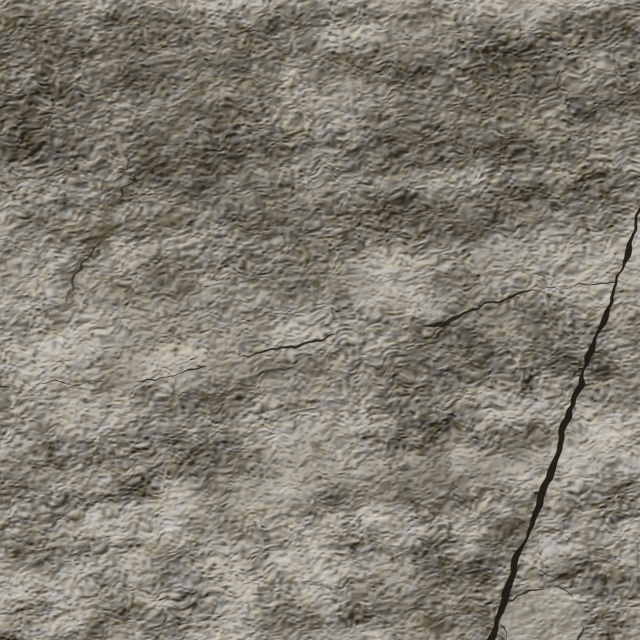
This texture is drawn by a Shadertoy shader. Its source:

```glsl
// Weathered grey stone: tilted pale and dark strata, brown stains and fine embossed grain,
// split by a steep dark crack, a thin broken side crack and an old brown seam.
// Value noise makes grain and stains, cellular noise the pits, layered sines the crack paths.

const vec3 WARM_TINT = vec3(0.020, 0.000, -0.040);
const vec3 CRACK_COLOR = vec3(0.11, 0.10, 0.075);
const vec3 STAIN_COLOR = vec3(0.31, 0.275, 0.20);
const vec3 CHIP_COLOR = vec3(0.67, 0.65, 0.60);

float hash(vec2 p) {
    vec3 q = fract(p.xyx * 0.1031);
    q += dot(q, q.yzx + 33.33);
    return fract((q.x + q.y) * q.z);
}

float valueNoise(vec2 p) {
    vec2 cell = floor(p), f = fract(p);
    f = f * f * (3.0 - 2.0 * f);
    float low = mix(hash(cell), hash(cell + vec2(1, 0)), f.x);
    float high = mix(hash(cell + vec2(0, 1)), hash(cell + vec2(1, 1)), f.x);
    return mix(low, high, f.y);
}

float fbm(vec2 p) {
    float sum = 0.0, weight = 0.533;
    for (int i = 0; i < 4; i++) {
        sum += weight * valueNoise(p);
        p = p * 2.03 + 17.3;
        weight *= 0.5;
    }
    return sum;
}

// Distance to the nearest scattered point
float cellular(vec2 p) {
    vec2 cell = floor(p);
    float nearest = 2.0;
    for (int y = -1; y <= 1; y++)
    for (int x = -1; x <= 1; x++) {
        vec2 c = cell + vec2(x, y);
        vec2 point = c + vec2(hash(c), hash(c + 71.7));
        nearest = min(nearest, length(p - point));
    }
    return nearest;
}

float bump(float x, float center, float width) {
    float d = (x - center) / width;
    return exp(-d * d);
}

float jagged(float t, float seed) {
    return 0.40 * sin(t * 23.0 + seed) + 0.30 * sin(t * 57.0 + seed * 2.0)
         + 0.20 * sin(t * 131.0 + seed * 3.0) + 0.9 * (valueNoise(vec2(t * 95.0, seed)) - 0.5);
}

float lineMask(float dist, float halfWidth, float blur) {
    return 1.0 - smoothstep(halfWidth - blur, halfWidth + blur, abs(dist));
}

float grain(vec2 p) {
    return 0.45 * valueNoise(p * vec2(75, 130)) + 0.55 * valueNoise(p * vec2(150, 280) + 9.0);
}

void mainImage(out vec4 fragColor, in vec2 fragCoord) {
    vec2 uv = fragCoord / iResolution.xy;
    float blur = max(0.0013, 0.8 / iResolution.y);

    // Coordinates along and across the tilted strata, slightly curled
    vec2 rock = mat2(0.98, -0.2, 0.2, 0.98) * uv;
    vec2 curl = vec2(valueNoise(rock * 45.0), valueNoise(rock * 45.0 + 17.0)) - 0.5;
    vec2 p = rock + 0.009 * curl;

    // Signed distances to the three cracks
    float steepDist = uv.x - (0.765 + 0.355 * uv.y + 0.005 * jagged(uv.y, 2.0));
    float sidePath = 0.40 + 0.155 * smoothstep(0.1, 0.95, uv.x) - 0.028 * bump(uv.x, 0.69, 0.07);
    float sideDist = uv.y - sidePath - 0.006 * jagged(uv.x, 5.0);
    float seamDist = uv.x - (0.08 + 0.63 * (uv.y - 0.51) + 0.016 * jagged(uv.y, 8.0));

    // Broad strata and blotches
    float wave = 0.05 * (fbm(rock * vec2(5, 8)) - 0.5);
    float strata = uv.y - 0.12 * uv.x + wave;
    float lower = 1.0 - smoothstep(0.3, 0.5, uv.y);
    float tone = 0.505 - 0.05 * smoothstep(0.5, 0.6, strata);
    tone += 0.12 * bump(uv.y - sidePath + wave, 0.035, 0.055);
    tone += 0.09 * bump(strata, 0.19, 0.05) - 0.04 * bump(strata, 0.31, 0.05);
    tone += 0.09 * bump(strata, 0.635, 0.014) - 0.05 * bump(strata, 0.605, 0.015);
    tone += 0.09 * bump(strata, 0.885, 0.014) + 0.14 * smoothstep(0.975, 1.0, uv.y + wave);
    tone += 0.07 * bump(steepDist, 0.025, 0.035);
    tone += 0.30 * (fbm(rock * vec2(4, 9) + 3.0) - 0.5);
    tone += mix(0.38, 0.60, lower) * (fbm(p * vec2(16, 27)) - 0.5);

    // Embossed grain lit from above, and scattered pits
    float height = grain(p);
    float relief = height - grain(p + vec2(-0.002, 0.004));
    tone += 0.30 * relief + 0.33 * (height - 0.5);
    float pit = 1.0 - smoothstep(0.08, 0.30, cellular(p * vec2(55, 85)));
    tone -= 0.16 * pit * smoothstep(0.5, 0.75, valueNoise(p * 30.0));
    tone -= 0.5 * max(tone - 0.68, 0.0);

    // Warm and bluish flecks around the grey axis
    float warmth = 1.0 + 1.3 * (valueNoise(p * vec2(60, 90) + 40.0) - 0.5);
    vec3 color = vec3(max(tone, 0.14)) + WARM_TINT * warmth;

    // Brown stains and the old seam
    float stainNoise = smoothstep(0.40, 0.68, fbm(p * vec2(11, 16) + 60.0));
    float patchArea = bump(uv.x, 0.73, 0.09) * bump(uv.y, 0.21, 0.06);
    float seamSpan = smoothstep(0.49, 0.55, uv.y) * (1.0 - smoothstep(0.82, 0.94, uv.y));
    float seamShade = bump(seamDist, 0.0, 0.014) * seamSpan;
    color = mix(color, STAIN_COLOR, stainNoise * (0.18 + 0.6 * patchArea) + 0.40 * seamShade);
    float seamWidth = 0.005 * (valueNoise(vec2(uv.y * 28.0, 4.0)) - 0.45);
    color = mix(color, CRACK_COLOR, 0.6 * seamSpan * lineMask(seamDist, seamWidth, blur));

    // Pale broken chip beside the steep crack
    float chip = length((uv - vec2(0.845, 0.015)) / vec2(0.065, 0.075))
               + 0.7 * (fbm(uv * 25.0) - 0.5) - 1.0;
    float chipSide = smoothstep(0.0, 0.01, steepDist);
    color = mix(color, CHIP_COLOR + 0.25 * relief, 0.65 * chipSide * (1.0 - smoothstep(-0.05, 0.05, chip)));
    float rimWidth = 0.10 * (valueNoise(uv * 35.0) - 0.3);
    color = mix(color, CRACK_COLOR, 0.75 * chipSide * lineMask(chip, rimWidth, 0.03));

    // Open cracks
    float sideWidth = mix(-0.001, 0.0022, smoothstep(0.35, 0.75, uv.x))
                    + 0.005 * (valueNoise(vec2(uv.x * 26.0, 1.0)) - 0.45);
    float sideEnd = 1.0 - smoothstep(-0.004, 0.004, steepDist);
    color = mix(color, CRACK_COLOR, 0.85 * sideEnd * lineMask(sideDist, sideWidth, blur));
    float steepWidth = 0.004 + 0.005 * (valueNoise(vec2(uv.y * 38.0, 6.0)) - 0.5);
    color = mix(color, CRACK_COLOR, 0.95 * lineMask(steepDist, steepWidth, blur));

    fragColor = vec4(clamp(color, 0.0, 1.0), 1.0);
}
```
